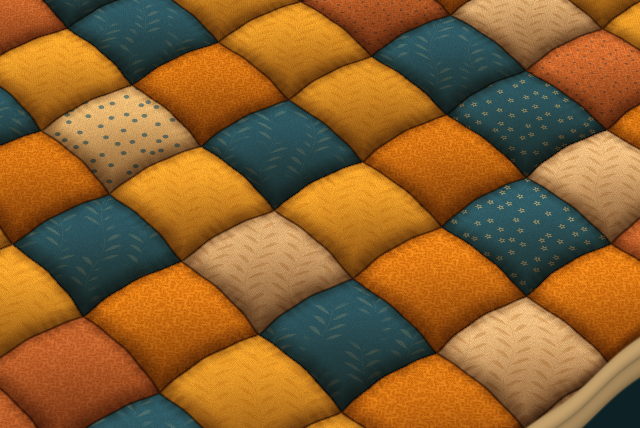
Write a Shadertoy shader that draws this texture.

```glsl
// Puffy patchwork quilt of printed cotton squares, seen at an angle, with a cream trim in one corner.

const float PI = 3.14159;

// Fabric of each patch: 0 yellow, 1 orange, 2 teal sprigs, 3 cream fern,
// 4 rust, 5 cream dots, 6 teal flowers, 7 rust dots
const int LAYOUT[42] = int[42](
    0, 2, 0, 2, 0, 4, 1,
    0, 1, 5, 1, 0, 7, 1,
    0, 2, 0, 2, 0, 2, 3,
    4, 1, 3, 0, 1, 6, 7,
    2, 0, 2, 1, 6, 3, 1,
    2, 0, 1, 3, 1, 4, 0);

vec2 hash2(vec2 p) {
    return fract(sin(vec2(dot(p, vec2(127.1, 311.7)), dot(p, vec2(269.5, 183.3)))) * 43758.5);
}

// Cellular noise: offset from the nearest jittered point
vec2 cellular(vec2 p) {
    vec2 nearest = vec2(9.0);
    for (int y = -1; y <= 1; y++)
    for (int x = -1; x <= 1; x++) {
        vec2 cell = floor(p) + vec2(x, y);
        vec2 d = p - cell - 0.5 - 0.6 * (hash2(cell) - 0.5);
        if (dot(d, d) < dot(nearest, nearest)) nearest = d;
    }
    return nearest;
}

// Upright stems with slanted, curved almond leaves on both sides
float fern(vec2 s, float leaves) {
    float x = (s.x + 0.06 * sin(5.0 * s.y)) / 0.5;
    float side = fract(x) - 0.5, k = abs(side);
    float phase = s.y * leaves - 3.4 * k + 3.0 * k * k + 0.25 * sign(side) + hash2(vec2(floor(x), 3.0)).x;
    float blade = 0.25 * sin(PI * min(k / 0.45, 1.0)) - abs(fract(phase) - 0.5);
    return smoothstep(0.0, 0.14, max(blade, 3.0 * (0.025 - k)));
}

float flower(vec2 d) {
    float petals = 0.16 + 0.05 * cos(5.0 * atan(d.y, d.x));
    return smoothstep(0.05, -0.05, length(d) - petals) * smoothstep(0.02, 0.08, length(d));
}

int fabricAt(ivec2 id) {
    if (id.x > 3) return 0;
    if (id.y < -3) return id.x < 0 ? 4 : 2;
    return LAYOUT[clamp(id.y + 3, 0, 5) * 7 + clamp(id.x + 3, 0, 6)];
}

vec3 fabricColor(int fabric, vec2 g) {
    vec2 s = vec2(g.x + g.y, g.x - g.y);
    float mottle = length(cellular(g * 26.0 + 0.4 * sin(g.yx * 60.0)));
    float flecks = smoothstep(0.1, 0.75, mottle);
    vec3 color;
    if (fabric == 0) {
        color = mix(vec3(0.83, 0.54, 0.14), vec3(0.70, 0.39, 0.06), 0.27 * fern(s, 6.0));
    } else if (fabric == 1) {
        color = mix(vec3(0.76, 0.39, 0.05), vec3(0.83, 0.47, 0.10), flecks);
    } else if (fabric == 2) {
        float clumps = smoothstep(-0.3, 0.2, sin(s.x * 7.0) * sin(s.y * 6.0 + s.x));
        color = mix(vec3(0.165, 0.305, 0.33), vec3(0.46, 0.48, 0.38), 0.38 * clumps * fern(s, 6.0));
    } else if (fabric == 3) {
        color = mix(vec3(0.83, 0.64, 0.42), vec3(0.68, 0.45, 0.22), 0.42 * fern(s, 6.0));
    } else if (fabric == 5) {
        float spots = smoothstep(0.21, 0.11, length(cellular(g * 6.5)));
        color = mix(vec3(0.82, 0.63, 0.38), vec3(0.28, 0.36, 0.35), 0.8 * spots);
    } else if (fabric == 6) {
        color = mix(vec3(0.165, 0.30, 0.32), vec3(0.70, 0.57, 0.36), 0.65 * flower(cellular(g * 7.0)));
    } else {
        color = mix(vec3(0.69, 0.33, 0.13), vec3(0.74, 0.39, 0.18), flecks);
        float specks = smoothstep(0.16, 0.07, length(cellular(g * 9.0)));
        if (fabric == 7) color = mix(color, vec3(0.30, 0.24, 0.21), 0.6 * specks);
    }
    // Mottled dye and fine weave
    return color * (0.97 + 0.07 * mottle) * (0.91 + 0.2 * length(cellular(g * 85.0)));
}

void mainImage(out vec4 fragColor, in vec2 fragCoord) {
    vec2 q = fragCoord / iResolution.y;
    q.y = 1.0 - q.y;

    // Perspective grid: x runs up to the right, y runs down to the right
    mat3 view = mat3(0.228, -0.1045, 0.0258, 0.1564, 0.1396, -0.0324, 0.641, 0.492, 1.0);
    vec3 h = inverse(view) * vec3(q, 1.0);
    vec2 sheet = h.xy / h.z;

    // Padding makes the seams bulge away from the viewer
    vec2 g = sheet + vec2(-0.055, 0.065) * abs(sin(PI * sheet.yx));
    g += 0.004 * sin(sheet.yx * 17.0 + 2.0 * sheet);
    vec2 p = fract(g), id = floor(g);
    vec3 color = fabricColor(fabricAt(ivec2(id)), sheet + 7.3 * hash2(id));

    // Crisp shoulders on the far edges, deep shade on the near ones
    vec2 border = min(p, 1.0 - p);
    float edge = min(border.x, border.y);
    float farEdge = min(p.y, 1.0 - p.x), nearEdge = min(1.0 - p.y, p.x);
    float light = 1.1 * mix(0.76, 1.0, smoothstep(0.0, 0.11, farEdge));
    light *= mix(0.62, 1.0, smoothstep(-0.02, 0.22, nearEdge));
    light *= mix(1.04, 0.6, smoothstep(0.2, 1.1, 0.7 * p.y + 0.4 * (1.0 - p.x)));

    // Puckers pulled in by the stitching
    float along = border.x < border.y ? g.y : g.x;
    light *= 1.0 + 0.09 * sin(46.0 * along + 3.0 * sin(11.0 * along)) * exp(-12.0 * edge);
    light *= 0.94 + 0.12 * hash2(id + 5.0).x;

    // Seam line
    float pixel = max(fwidth(g.x), fwidth(g.y));
    light *= mix(0.5, 1.0, smoothstep(0.0, 0.011 + 0.6 * pixel, edge));

    // Rolled cream trim, with teal backing beyond it
    float t = dot(q, vec2(0.63, 0.777)) - 1.556 + 0.005 * sin(q.x * 27.0);
    float aa = 1.5 / iResolution.y;
    float roll = abs(sin(PI * t / 0.037));
    float trimLight = mix(0.7, 1.0, sqrt(roll)) * (1.0 - 4.0 * max(t, 0.0));
    light *= mix(1.0, 0.6, smoothstep(-0.03, 0.0, t));
    color *= pow(vec3(light), vec3(0.9, 1.08, 1.25));
    color = mix(color, vec3(0.82, 0.67, 0.45) * trimLight, smoothstep(-aa, aa, t));
    color = mix(color, vec3(0.05, 0.13, 0.14), smoothstep(-aa, aa, t - 0.074));

    fragColor = vec4(color, 1.0);
}
```
